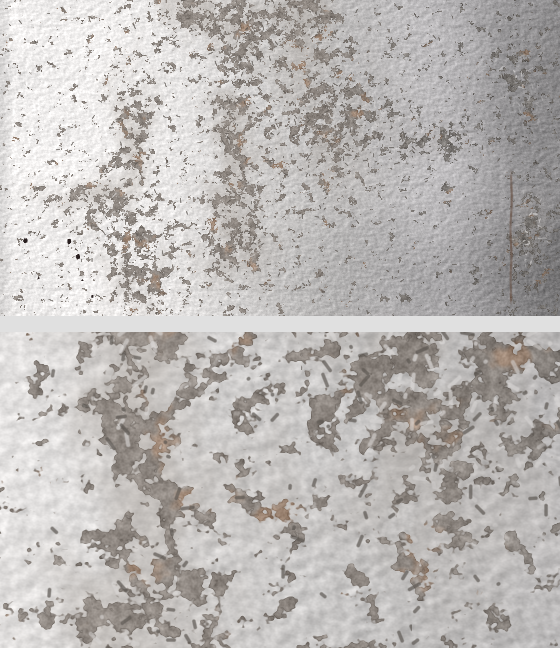
Top: the whole. Bottom: its middle third, enlarged.
Reproduce this texture procedurally as a WebGL 2 fragment shader.

```glsl
#version 300 es
precision highp float;
uniform vec2 u_resolution;
out vec4 fragColor;

vec2 hash2(vec2 c) {
  vec3 q = fract(c.xyx * vec3(0.1031, 0.1030, 0.0973));
  q += dot(q, q.yzx + 33.33);
  return fract((q.xx + q.yz) * q.zy);
}

vec2 gradientAt(vec2 c) {
  float a = 6.2832 * hash2(c).x;
  return vec2(cos(a), sin(a));
}

float gradientNoise(vec2 p) {
  vec2 i = floor(p), f = p - i;
  vec2 u = f * f * f * (f * (f * 6.0 - 15.0) + 10.0);
  vec2 e = vec2(1.0, 0.0);
  float a = dot(gradientAt(i), f);
  float b = dot(gradientAt(i + e), f - e);
  float c = dot(gradientAt(i + e.yx), f - e.yx);
  float d = dot(gradientAt(i + 1.0), f - 1.0);
  return mix(mix(a, b, u.x), mix(c, d, u.x), u.y);
}

float fbm(vec2 p, float gain) {
  float sum = 0.0, amp = 1.0;
  for (int i = 0; i < 4; i++) {
    sum += amp * gradientNoise(p);
    p = mat2(1.6, 1.2, -1.2, 1.6) * p + 17.3;
    amp *= gain;
  }
  return sum;
}

// Worn areas: centre in xy, radii in zw
float wearDensity(vec2 p) {
  const vec4 patches[12] = vec4[12](
    vec4(1.05, 0.62, 0.18, 0.19), vec4(0.74, 0.58, 0.08, 0.24),
    vec4(0.60, 0.98, 0.13, 0.09), vec4(0.78, 0.91, 0.11, 0.13),
    vec4(0.98, 0.94, 0.10, 0.13), vec4(0.42, 0.58, 0.07, 0.20),
    vec4(0.29, 0.36, 0.14, 0.07), vec4(0.43, 0.18, 0.10, 0.16),
    vec4(0.74, 0.25, 0.11, 0.15), vec4(1.40, 0.56, 0.13, 0.06),
    vec4(1.65, 0.78, 0.07, 0.11), vec4(1.69, 0.25, 0.05, 0.13));
  float keep = 1.0;
  for (int i = 0; i < 12; i++) {
    vec2 d = (p - patches[i].xy) / patches[i].zw;
    keep *= 1.0 - 0.85 * exp(-dot(d, d));
  }
  return 1.0 - keep;
}

// Short slivers at random angles, one per occupied cell
float slivers(vec2 p, float scale, float share) {
  vec2 q = p * scale, cell = floor(q);
  float cover = 0.0;
  for (int k = 0; k < 9; k++) {
    vec2 c = cell + vec2(k % 3 - 1, k / 3 - 1);
    vec2 h = hash2(c + 41.0), g = hash2(c + 97.0);
    vec2 d = q - c - h;
    vec2 dir = vec2(cos(g.x * 3.1416), sin(g.x * 3.1416));
    d -= dir * clamp(dot(d, dir), -0.4 * h.y, 0.4 * h.y);
    float shape = 1.0 - smoothstep(0.05, 0.17, length(d));
    cover = max(cover, shape * step(g.y, share));
  }
  return cover;
}

void main() {
  vec2 p = gl_FragCoord.xy / u_resolution.y;
  float cloud = fbm(p * 3.5 + 5.0, 0.55);
  float grain = gradientNoise(p * 150.0);
  vec2 warp = vec2(fbm(p * 7.0 + 30.0, 0.6), fbm(p * 7.0 + 60.0, 0.6));
  float density = wearDensity(p + 0.07 * warp);
  float right = smoothstep(0.95, 1.45, p.x);

  // Paint fading from white on the left to cool grey on the right
  float tone = mix(0.95, 0.735, smoothstep(0.3, 1.25, p.x + 0.18 * cloud));
  tone -= 0.20 * smoothstep(1.35, 1.8, p.x);
  tone -= 0.06 * smoothstep(0.45, 0.1, p.y) * smoothstep(0.5, 1.2, p.x);
  tone -= 0.10 * smoothstep(0.05, 0.0, p.x);
  tone += 0.05 * cloud + 0.05 * grain;

  // Shaded relief and faint horizontal courses
  vec2 r = p * vec2(42.0, 55.0);
  tone += 0.10 * (fbm(r, 0.6) - fbm(r + vec2(0.25, -0.25), 0.6));
  float course = abs(fract(p.y * 6.0 + 0.04 * cloud) - 0.5) / 6.0;
  tone -= 0.05 * smoothstep(0.008, 0.0, course) * smoothstep(-0.2, 0.4, gradientNoise(p * vec2(9.0, 30.0)));
  vec3 color = tone * mix(vec3(1.0, 0.992, 0.988), vec3(1.0, 0.99, 1.0), right);

  // Soft brown stain where the paint is thin
  float stain = density * smoothstep(-0.45, 0.35, cloud + 0.5 * fbm(p * vec2(14.0, 5.0), 0.6));
  color = mix(color, vec3(0.64, 0.61, 0.58), 0.55 * stain * (1.0 - 0.6 * right));

  // Flaked paint baring the plaster
  float flake = fbm(p * vec2(23.0, 26.0) + 3.0, 0.72) + 0.72 * density - 0.50;
  float bare = smoothstep(-0.07, 0.10, flake);
  vec3 plaster = mix(vec3(0.54, 0.51, 0.485), vec3(0.47, 0.455, 0.44), right);
  plaster += 0.13 * fbm(p * 48.0 + 9.0, 0.8) + 0.04 * cloud;
  plaster += vec3(0.07, 0.0, -0.05) * smoothstep(0.25, 0.6, fbm(p * 11.0 + 80.0, 0.6));
  color = mix(color, plaster, 0.92 * bare);
  color -= 0.07 * smoothstep(0.10, 0.0, abs(flake - 0.08));

  // Pale chips left on the plaster and dark nicks around it
  color = mix(color, vec3(0.86, 0.85, 0.845), 0.8 * density * slivers(p, 52.0, 0.35));
  color = mix(color, vec3(0.36, 0.34, 0.32), 0.7 * slivers(p + 7.0, 60.0, 0.03 + 0.16 * density));

  // Rusty vertical crack
  float crackX = abs(p.x - 1.617 - 0.006 * gradientNoise(p * 9.0));
  float crack = smoothstep(0.006, 0.001, crackX) * smoothstep(0.03, 0.06, p.y) * smoothstep(0.47, 0.43, p.y);
  color = mix(color, vec3(0.40, 0.31, 0.26), crack * (0.6 + 0.5 * gradientNoise(p * 35.0)));

  // Dark pits in the lower left
  for (int i = 0; i < 7; i++) {
    vec2 h = hash2(vec2(i, 13)), g = hash2(vec2(i, 29));
    vec2 d = p - vec2(0.03, 0.05) - h * vec2(0.32, 0.19);
    float size = 0.003 + 0.006 * g.x;
    float pit = length(d * vec2(1.0, 0.5 + g.y)) + 0.003 * grain;
    color = mix(color, vec3(0.16, 0.12, 0.12), smoothstep(size, size - 0.003, pit));
  }

  fragColor = vec4(clamp(color, 0.0, 1.0), 1.0);
}
```
